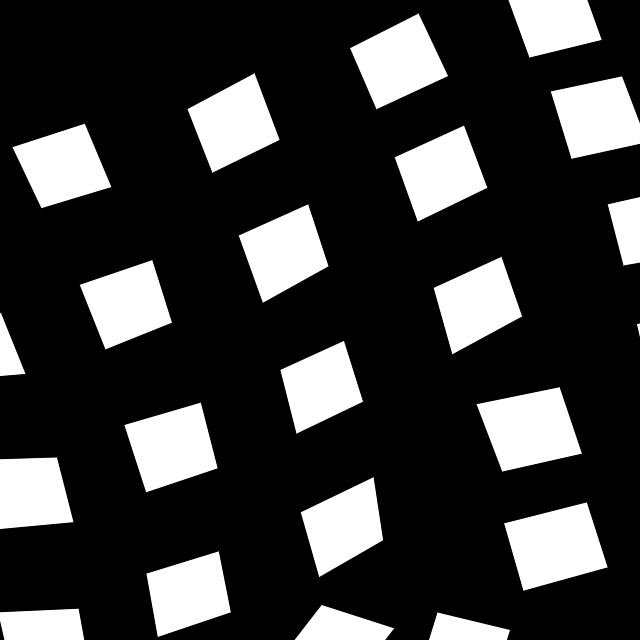
Write a WebGL 2 fragment shader that draws this pattern.

```glsl
#version 300 es
precision highp float;

uniform vec2 u_resolution;
out vec4 fragColor;

const float CANVAS_UNITS = 7.68;

vec2 hash22(vec2 p) {
    vec3 q = fract(vec3(p.xyx) * vec3(0.1031, 0.103, 0.0973));
    q += dot(q, q.yzx + 33.33);
    return fract((q.xx + q.yz) * q.zy);
}

// Signed distance to the line a-b, positive on its outer side
float edgeDistance(vec2 p, vec2 a, vec2 b) {
    vec2 along = normalize(b - a);
    return dot(p - a, vec2(along.y, -along.x));
}

float quadDistance(vec2 p, vec2 a, vec2 b, vec2 c, vec2 d) {
    return max(max(edgeDistance(p, a, b), edgeDistance(p, b, c)),
               max(edgeDistance(p, c, d), edgeDistance(p, d, a)));
}

// How strongly a cell belongs to the raised third column
float ridge(float i) {
    return max(0.0, 1.0 - abs(i - 2.0));
}

// Centre of a cell on the bent lattice
vec2 cellCentre(float i, float j) {
    float x = 0.75 + 2.12 * i - 0.05 * i * i
            + (0.93 - 0.32 * i + 0.06 * i * i) * j
            + (-0.14 + 0.07 * i - 0.008 * i * i) * j * j;
    float y = 1.98 - 0.44 * i - 0.05 * i * i
            + (1.65 - 0.135 * i - 0.015 * i * i) * j
            + (0.02 + 0.017 * i) * j * j;
    x += 0.27 * ridge(i) * smoothstep(2.0, 3.0, j);
    x += 0.18 * max(0.0, 1.0 - length(vec2(i, j) - vec2(3.0, 2.0)));
    y -= ridge(i) * (0.12 + 0.005 * j * j * j + 0.08 * cos(1.6 * (j - 0.6)));
    return vec2(x, y);
}

// Skewed tile with slightly uneven corners
float tileDistance(vec2 p, float i, float j) {
    float bend = (i - 1.3) * (i - 1.3);
    float turn = ridge(i) * smoothstep(2.0, 3.0, j);
    vec2 across = vec2(0.81 + 0.03 * bend + 0.16 * turn,
                       -0.4 + 0.07 * bend - 0.06 * ridge(i) + 0.19 * turn);
    vec2 down = vec2(0.29 - 0.045 * j + 0.15 * turn, 0.77);
    vec2 corner[4];
    for (int k = 0; k < 4; k++) {
        float sx = (k == 1 || k == 2) ? 0.5 : -0.5;
        float sy = k < 2 ? -0.5 : 0.5;
        vec2 jitter = hash22(vec2(i * 4.0 + float(k) + 9.0, j + 3.0)) - 0.5;
        corner[k] = cellCentre(i, j) + across * sx + down * sy + 0.07 * jitter;
    }
    return quadDistance(p, corner[0], corner[1], corner[2], corner[3]);
}

void main() {
    vec2 p = gl_FragCoord.xy / u_resolution * CANVAS_UNITS;
    p.y = CANVAS_UNITS - p.y;
    float dist = 10.0;

    // Main lattice, its third column one tile longer
    for (int i = -1; i <= 3; i++) {
        int lastRow = i == 2 ? 4 : 3;
        for (int j = 0; j <= lastRow; j++) {
            dist = min(dist, tileDistance(p, float(i), float(j)));
        }
    }

    // Counter-tilted tiles cut by the lower border
    for (int n = 0; n < 2; n++) {
        float k = float(n);
        vec2 a = vec2(3.86 + 1.39 * k, 7.26 + 0.09 * k);
        vec2 across = vec2(0.87, 0.28 - 0.07 * k);
        vec2 down = vec2(-0.55 + 0.33 * k, 0.71);
        dist = min(dist, quadDistance(p, a, a + across, a + across + down, a + down));
    }

    float pixel = CANVAS_UNITS / min(u_resolution.x, u_resolution.y);
    float tile = 1.0 - smoothstep(-0.6 * pixel, 0.6 * pixel, dist);
    fragColor = vec4(vec3(tile), 1.0);
}
```
